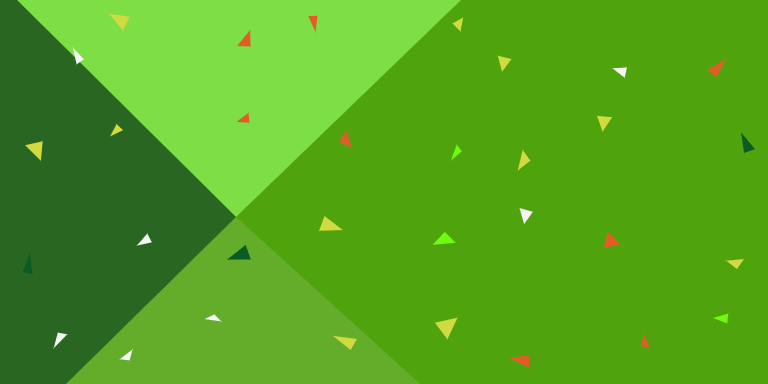
Give the GLSL for this background, as a WebGL 1 fragment shader.

```glsl
precision highp float;
// Four green wedges meeting at a point, strewn with small angular confetti.

uniform vec2 u_resolution;

float hash(vec2 p) {
  return fract(sin(dot(p, vec2(127.1, 311.7))) * 43758.5453);
}

// Coverage of the positive side of an edge, about one pixel soft
float cover(float dist, float pixel) {
  return clamp(dist / pixel + 0.5, 0.0, 1.0);
}

// Corner of a shard: a jittered point on a flattened, turned ellipse
vec2 shardCorner(vec2 cell, float i) {
  float corner = mod(i, 3.0);
  float angle = 2.094 * corner + 0.9 * (hash(cell + 5.3 + corner) - 0.5);
  float turn = 6.283 * hash(cell + 2.7);
  float flatness = mix(0.4, 0.9, hash(cell + 9.1));
  vec2 v = mix(0.022, 0.036, hash(cell + 13.9)) * vec2(cos(angle), flatness * sin(angle));
  return mat2(cos(turn), sin(turn), -sin(turn), cos(turn)) * v;
}

// Signed distance to a shard, negative inside
float shard(vec2 q, vec2 cell) {
  float dist = -1.0;
  for (int i = 0; i < 3; i++) {
    vec2 a = shardCorner(cell, float(i));
    vec2 edge = normalize(shardCorner(cell, float(i) + 1.0) - a);
    dist = max(dist, dot(q - a, vec2(edge.y, -edge.x)));
  }
  return dist;
}

vec3 shardColor(float pick) {
  if (pick < 0.26) return vec3(0.88, 0.37, 0.15);
  if (pick < 0.54) return vec3(0.82, 0.86, 0.25);
  if (pick < 0.82) return vec3(0.96);
  if (pick < 0.94) return vec3(0.04, 0.36, 0.14);
  return vec3(0.44, 0.98, 0.06);
}

void main() {
  vec2 p = gl_FragCoord.xy / u_resolution.y;
  float pixel = 1.0 / u_resolution.y;

  // Two diagonals through the crossing; the falling one bends slightly there
  vec2 d = p - vec2(0.6146, 0.435);
  float falling = cover(0.7 * (d.x + d.y * (d.y > 0.0 ? 1.009 : 1.102)), pixel);
  float rising = cover(0.7 * (d.x - d.y * (d.y > 0.0 ? 1.037 : 1.018)), pixel);
  vec3 leftSide = mix(vec3(0.16, 0.40, 0.13), vec3(0.39, 0.68, 0.17), rising);
  vec3 rightSide = mix(vec3(0.49, 0.87, 0.27), vec3(0.31, 0.645, 0.05), rising);
  vec3 color = mix(leftSide, rightSide, falling);

  // One confetti shard at a random place in each square cell
  vec2 cell = floor(p * 4.0);
  vec2 center = 0.045 + 0.16 * vec2(hash(cell + 21.4), hash(cell + 34.8));
  float dist = shard(p - cell * 0.25 - center, cell);
  color = mix(color, shardColor(hash(cell + 47.2)), cover(-dist, pixel));

  gl_FragColor = vec4(color, 1.0);
}
```
